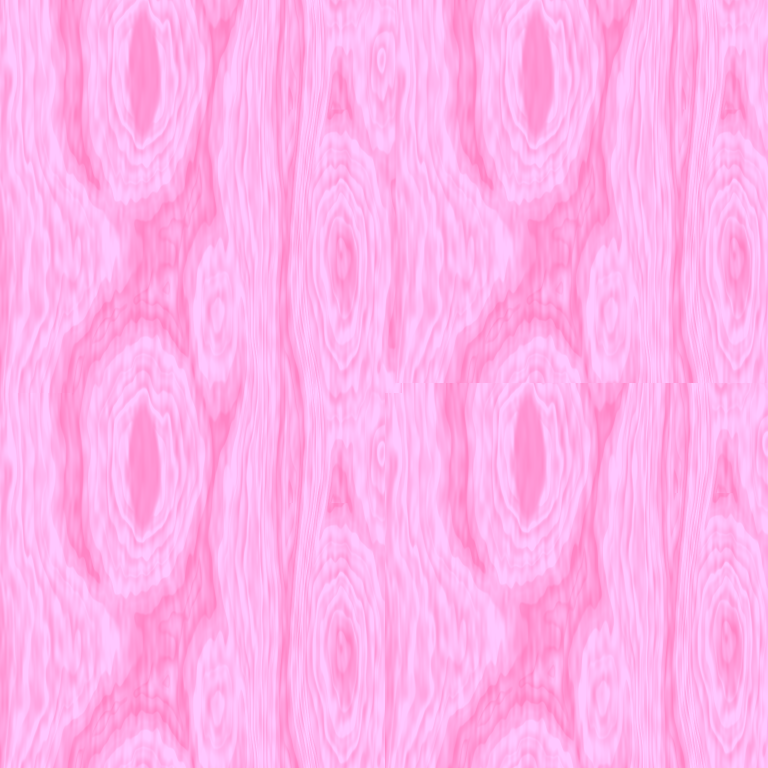
Reproduce this texture procedurally as a three.js fragment shader.

```glsl
varying vec2 vUv;

const vec3 DARK_PINK = vec3(1.0, 0.52, 0.775);
const vec3 LIGHT_PINK = vec3(1.0, 0.78, 1.0);
const float TILE = 0.512;              // tile side on the canvas
const vec2 OVERLAP = vec2(0.0104, 0.013);
const float LIP = 0.0115;              // strip of the first tile left showing

// Growth centres in tile units, y pointing down
const vec2 KNOT = vec2(0.361, 0.191);
const vec2 KNOT_CORE = vec2(0.043, 0.165);
const vec2 EYE = vec2(0.547, 0.789);
const vec2 OVAL = vec2(0.870, 0.649);
const vec2 SIDE = vec2(0.975, 0.153);
const float STRAIGHT_X = 0.656;
const float VALLEY = 0.178;            // growth distance at the dark seams
const float SEAM_WIDTH = 0.024;
const float RING_WIDTH = 0.021;
const float FIBRE = 0.36;
const float HAIR = 0.34;
const float TAU = 6.2831853;

float hash(vec2 c) {
  vec3 h = fract(vec3(c.xyx) * 0.1031);
  h += dot(h, h.yzx + 33.33);
  return fract((h.x + h.y) * h.z);
}

// Value noise that repeats vertically with the tile
float grainNoise(vec2 p, vec2 cells) {
  p *= cells;
  vec2 c = floor(p);
  vec2 f = p - c;
  f = f * f * (3.0 - 2.0 * f);
  float y0 = mod(c.y, cells.y);
  float y1 = mod(c.y + 1.0, cells.y);
  float top = mix(hash(vec2(c.x, y0)), hash(vec2(c.x + 1.0, y0)), f.x);
  float bottom = mix(hash(vec2(c.x, y1)), hash(vec2(c.x + 1.0, y1)), f.x);
  return mix(top, bottom, f.y);
}

float softMin(float a, float b) {
  float k = 0.008;
  float h = max(k - abs(a - b), 0.0) / k;
  return min(a, b) - h * h * k * 0.25;
}

// Offset from a centre, wrapped vertically
vec2 wrapped(vec2 p, vec2 centre, float above) {
  return vec2(p.x - centre.x, fract(p.y - centre.y + above) - above);
}

// Distance to the nearest growth centre
float growth(vec2 p) {
  float knot = length(wrapped(p, KNOT, 0.5) * vec2(1.0, 0.45));
  float eye = length(wrapped(p, EYE, 0.5) * vec2(1.0, 0.32)) + 0.085;
  float side = length(wrapped(p, SIDE, 0.5) * vec2(1.0, 0.32)) + 0.07;
  vec2 o = wrapped(p, OVAL, 0.37);
  float oval = length(vec2(o.x, o.y * (o.y < 0.0 ? 0.38 : 0.25))) * 1.2;

  // Lobe swelling from the left edge
  float swell = (p.y - 0.636) / 0.18;
  float lobe = 0.03 + 0.148 * max(p.x, 0.0) / (0.173 + 0.224 * exp(-swell * swell));

  // Straight grain between a wavy left limit and a narrow right one
  float limit = 0.56 - 0.05 * cos(TAU * (p.y - 0.38));
  float reach = p.x < STRAIGHT_X ? STRAIGHT_X - limit : 0.06;
  float straight = 0.06 + 0.12 * abs(p.x - STRAIGHT_X) / reach;
  float strandX = 0.786 + 0.023 * cos(TAU * (p.y - 0.153));
  float strand = 0.07 + 3.0 * abs(p.x - strandX);

  float d = softMin(softMin(knot, eye), softMin(oval, side));
  return softMin(softMin(d, lobe), softMin(straight, strand));
}

vec3 wood(vec2 p) {
  // Bend the grain, then fray the rings
  vec2 q = p;
  q.x += 0.018 * (grainNoise(p + 3.0, vec2(7.0, 5.0)) - 0.5);
  float fray = grainNoise(p, vec2(30.0, 6.0)) - 0.5;
  float fineFray = grainNoise(p, vec2(75.0, 14.0)) - 0.5;
  float d = growth(q) + 0.018 * fray + 0.012 * fineFray;

  // Dark heart, light zone, dark seam, then middling wood
  float seam = (d - VALLEY) / SEAM_WIDTH;
  float zone = smoothstep(0.01, 0.065, d) * mix(1.0, 0.6, smoothstep(0.11, 0.19, d));
  zone *= 1.0 - 0.9 * exp(-seam * seam);
  float phase = fract(d / RING_WIDTH);
  float ring = smoothstep(0.0, 0.65, phase) * (1.0 - smoothstep(0.85, 1.0, phase));
  float streak = grainNoise(vec2(d, 0.0), vec2(150.0, 1.0));
  float fibre = grainNoise(q, vec2(95.0, 14.0));
  float hair = grainNoise(q + 5.0, vec2(160.0, 24.0));

  float tone = 0.31 + 0.46 * zone + 0.26 * (ring - 0.5) + 0.30 * (streak - 0.5);
  tone += FIBRE * (fibre - 0.5) + HAIR * (hair - 0.5);

  // Dark spindle in the knot
  float spindle = length(wrapped(q, KNOT, 0.5) / KNOT_CORE) + 0.15 * fray;
  float heart = 0.08 + 0.18 * fibre + 0.14 * hair;
  tone = mix(tone, heart, 1.0 - smoothstep(0.82, 1.08, spindle));
  return mix(DARK_PINK, LIGHT_PINK, clamp(tone, 0.0, 1.0));
}

// Two by two tiles, the later ones overlapping the first
vec3 tiled(vec2 uv) {
  vec2 p = vec2(uv.x, 1.0 - uv.y);
  float rowEnd = p.x < TILE + LIP ? TILE : TILE - OVERLAP.y;
  bool low = p.y > rowEnd;
  float columnEnd = TILE + (p.y > TILE - OVERLAP.y ? LIP : 0.003);
  bool right = p.x > (low ? TILE - OVERLAP.x : columnEnd);
  vec2 start = vec2(0.0);
  if (right) start.x = TILE - (low ? OVERLAP.x : 0.0);
  if (low) start.y = TILE - (right ? OVERLAP.y : 0.0);
  return wood((p - start) / TILE);
}

void main() {
  // Four samples smooth the grain and the seams
  vec2 stepX = dFdx(vUv) * 0.25;
  vec2 stepY = dFdy(vUv) * 0.25;
  vec3 colour = tiled(vUv + stepX + stepY) + tiled(vUv + stepX - stepY);
  colour += tiled(vUv - stepX + stepY) + tiled(vUv - stepX - stepY);
  gl_FragColor = vec4(colour * 0.25, 1.0);
}
```
